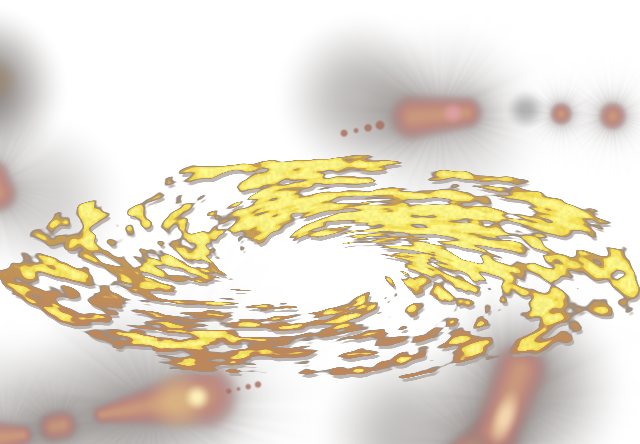
Write a WebGL 1 fragment shader that draws this background.

```glsl
precision highp float;
// A tilted spiral disc of golden flakes over pale grey haze and rosy nebulae.
uniform vec2 u_resolution;

float hash(vec2 p) {
  vec3 h = fract(vec3(p.xyx) * 0.1031);
  h += dot(h, h.yzx + 33.33);
  return fract((h.x + h.y) * h.z);
}

// Value noise that repeats along x after a whole number of cells.
float noise(vec2 p, float period) {
  vec2 i = floor(p), f = fract(p);
  f *= f * (3.0 - 2.0 * f);
  float x0 = mod(i.x, period), x1 = mod(i.x + 1.0, period);
  return mix(mix(hash(vec2(x0, i.y)), hash(vec2(x1, i.y)), f.x),
             mix(hash(vec2(x0, i.y + 1.0)), hash(vec2(x1, i.y + 1.0)), f.x), f.y);
}

// Soft round shadow, 1 at its centre and 0 at its rim.
float haze(vec2 p, vec2 centre, float radius) {
  return 1.0 - smoothstep(0.1, 1.0, length(p - centre) / radius);
}

// Tapered capsule with a rosy rim, a tan core and a hairy grey halo.
vec3 nebula(vec3 col, vec2 p, vec2 a, vec2 b, float ra, float rb) {
  vec2 axis = b - a, m = p - 0.5 * (a + b);
  float t = clamp(dot(p - a, axis) / (dot(axis, axis) + 1e-5), 0.0, 1.0);
  float rad = mix(ra, rb, t), d = length(p - a - axis * t) - rad;
  float hair = noise(vec2(atan(m.y, m.x) / 6.2832 * 120.0, 3.0), 120.0);
  float halo = 0.52 * exp(-max(d, 0.0) / max(ra, rb) * (1.0 + 0.4 * hair));
  col = mix(col, vec3(0.50, 0.47, 0.46), halo);
  vec3 core = mix(vec3(0.73, 0.51, 0.49), vec3(0.79, 0.60, 0.49), smoothstep(0.1, 1.0, -d / rad));
  return mix(col, core, 1.0 - smoothstep(-0.6 * rad, 0.5 * rad, d));
}

// Position in the disc, with its outer rim at length 1.
vec2 disc(vec2 p) {
  return (p - vec2(0.727, 0.397)) / vec2(0.721, 0.253);
}

// Flake field: positive inside the short streaks that wind outwards clockwise.
float flakes(vec2 p) {
  vec2 q = disc(p);
  float r = length(q);
  float turn = atan(q.y, q.x) / 6.2832 + 0.18 * log(r + 0.05);
  float n = 0.50 * noise(vec2(turn * 46.0, r * 13.0), 46.0)
          + 0.30 * noise(vec2(turn * 96.0, r * 27.0 + 7.0), 96.0)
          + 0.20 * noise(p * vec2(42.0, 60.0), 512.0);
  float hole = 1.0 - smoothstep(0.14, 0.38, length(q + vec2(0.05, 0.0)));
  float rim = smoothstep(0.93, 1.13, r);
  vec2 gap = q - vec2(0.12, -0.5), crest = q - vec2(0.2, 0.45), sparse = q - vec2(-0.6, 0.65);
  return n - 0.5 - 0.5 * hole - 0.7 * rim - 0.1 * exp(-18.0 * dot(gap, gap))
       + 0.07 * exp(-5.0 * dot(crest, crest)) - 0.08 * exp(-9.0 * dot(sparse, sparse));
}

void main() {
  vec2 p = gl_FragCoord.xy / u_resolution.y;
  vec3 col = vec3(1.0);

  // Broad grey haze
  float shade = 0.46 * haze(p, vec2(-0.04, 0.80), 0.20) + 0.16 * haze(p, vec2(0.10, 0.55), 0.20);
  shade += 0.25 * haze(p, vec2(0.81, 0.78), 0.20) + 0.13 * haze(p, vec2(1.0, 0.72), 0.25);
  shade += 0.24 * haze(p, vec2(0.28, 0.06), 0.30) + 0.18 * haze(p, vec2(0.02, 0.05), 0.22);
  shade += 0.28 * haze(p, vec2(1.18, 0.12), 0.25) + 0.24 * haze(p, vec2(0.92, 0.02), 0.22);
  col -= shade * vec3(0.96, 1.0, 1.02);
  col = mix(col, vec3(0.64, 0.52, 0.38), 0.5 * haze(p, vec2(-0.01, 0.82), 0.06));

  // Nebulae
  col = nebula(col, p, vec2(0.93, 0.736), vec2(1.05, 0.746), 0.042, 0.030);
  col = nebula(col, p, vec2(0.23, 0.066), vec2(0.46, 0.108), 0.018, 0.060);
  col = nebula(col, p, vec2(0.12, 0.038), vec2(0.14, 0.042), 0.028, 0.028);
  col = nebula(col, p, vec2(-0.02, 0.012), vec2(0.05, 0.020), 0.036, 0.020);
  col = nebula(col, p, vec2(1.04, -0.02), vec2(1.11, 0.020), 0.030, 0.042);
  col = nebula(col, p, vec2(1.12, 0.030), vec2(1.172, 0.165), 0.045, 0.050);
  col = nebula(col, p, vec2(-0.02, 0.600), vec2(-0.005, 0.565), 0.035, 0.035);
  col = nebula(col, p, vec2(1.264, 0.743), vec2(1.264, 0.744), 0.020, 0.020);
  col = nebula(col, p, vec2(1.380, 0.738), vec2(1.380, 0.739), 0.025, 0.025);
  col -= 0.25 * haze(p, vec2(1.185, 0.753), 0.05);

  // Beads trailing from the nebula tips
  for (int i = 0; i < 4; i++) {
    float k = float(i), size = 0.004 + 0.006 * hash(vec2(k, 4.0));
    float upper = length(p - vec2(0.775 + 0.027 * k, 0.700 + 0.006 * k)) - size;
    float lower = length(p - vec2(0.515 + 0.022 * k, 0.119 + 0.005 * k)) - 0.7 * size;
    col = mix(col, vec3(0.66, 0.44, 0.38), 0.85 * (1.0 - smoothstep(-0.003, 0.004, min(upper, lower))));
  }

  // Bright nebula cores
  col = mix(col, vec3(0.88, 0.74, 0.52), 0.7 * haze(p, vec2(0.40, 0.095), 0.08));
  col = mix(col, vec3(1.0, 0.95, 0.74), 0.95 * haze(p, vec2(0.444, 0.105), 0.034));
  vec2 glow = (p - vec2(1.137, 0.06)) * mat2(0.94, -0.34, 0.34, 0.94);
  col = mix(col, vec3(0.97, 0.86, 0.70), 0.9 * haze(glow * vec2(1.0, 0.45), vec2(0.0), 0.033));
  col = mix(col, vec3(0.90, 0.64, 0.70), 0.7 * haze(p, vec2(1.02, 0.745), 0.03));

  // Flakes: grey shadow, dark outline, brown edge, then yellow face
  vec2 q = disc(p);
  float f = flakes(p), low = 1.0 - smoothstep(-0.75, 0.25, q.y + 0.25 * q.x);
  float shadow = smoothstep(-0.02, 0.03, flakes(p + vec2(-0.005, 0.008)));
  col = mix(col, vec3(0.68, 0.64, 0.62), 0.8 * shadow);
  col = mix(col, vec3(0.62, 0.56, 0.51), smoothstep(-0.045, -0.005, f));
  vec3 brown = mix(vec3(0.78, 0.62, 0.32), vec3(0.74, 0.53, 0.36), low);
  col = mix(col, brown, smoothstep(0.0, 0.03, f));
  float face = f - 0.05 - 0.10 * low + 0.12 * (noise(p * 24.0 + 9.0, 512.0) - 0.5);
  vec3 yellow = mix(vec3(0.95, 0.87, 0.33), vec3(0.98, 0.95, 0.52), smoothstep(0.02, 0.14, face));
  yellow += 0.07 * (noise(p * 170.0, 512.0) - 0.5);
  col = mix(col, yellow, smoothstep(-0.015, 0.02, face) * smoothstep(0.01, 0.04, f));

  gl_FragColor = vec4(clamp(col, 0.0, 1.0), 1.0);
}
```
